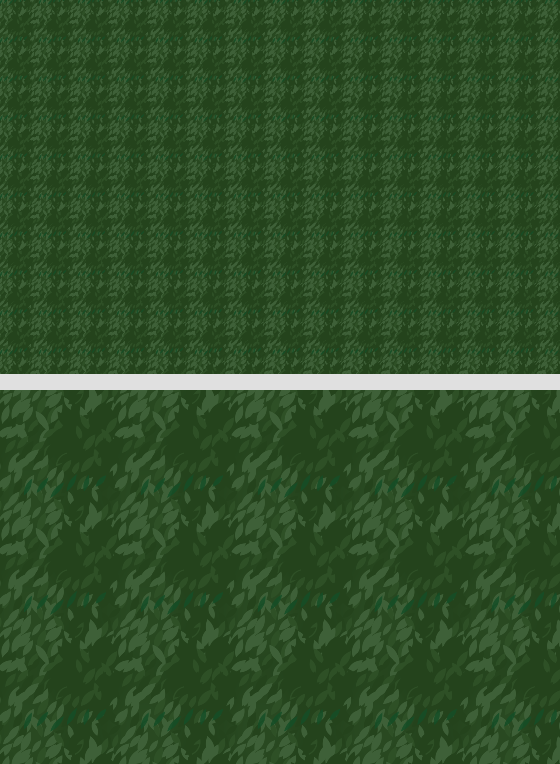
Top: the whole. Bottom: its middle third, enlarged.
Write a Shadertoy shader that draws this texture.

```glsl
// Dense grass turf: one square tile repeated 14.4 times across and 9.6 down.
// Each tile holds a jittered grid of slanted leaf blades that wrap at its edges,
// slightly paler along the tile borders, plus a sparse row of teal blades.

const float TAU = 6.2831853;
const vec3 DARK  = vec3(0.14, 0.262, 0.11);
const vec3 MID   = vec3(0.18, 0.312, 0.15);
const vec3 LIGHT = vec3(0.245, 0.378, 0.22);
const vec3 TEAL  = vec3(0.08, 0.305, 0.15);

float hash(vec2 p) {
    return fract(sin(dot(p, vec2(127.1, 311.7))) * 43758.5453);
}

// Positive near the tile borders, negative in the middle
float borderGlow(vec2 p) {
    return 0.5 * cos(TAU * (p.x - 0.03)) + 0.3 * cos(TAU * (p.y - 0.1));
}

// Coverage of a pointed leaf; the offset wraps so the tile has no seams
float blade(vec2 p, vec2 center, float lean, vec2 size, float aa) {
    vec2 d = p - center;
    d -= round(d);
    vec2 along = vec2(sin(lean), -cos(lean));
    float t = dot(d, along) / size.y;
    float across = abs(d.x * along.y - d.y * along.x);
    return smoothstep(aa, -aa, across - size.x * (1.0 - t * t));
}

void mainImage(out vec4 fragColor, in vec2 fragCoord) {
    // Tile coordinates, with y running down from the top edge
    float scale = 9.6 / iResolution.y;
    vec2 p = vec2(fragCoord.x, iResolution.y - fragCoord.y) * scale;
    float aa = 0.5 * scale;

    // Ground shade between the blades
    vec3 color = mix(DARK, MID, 0.5 * smoothstep(-0.3, 0.8, borderGlow(p)));

    // Overlapping blades; most lean right, some lean left
    for (int i = 0; i < 132; i++) {
        vec2 cell = vec2(i % 12, i / 12);
        vec2 jitter = vec2(hash(cell), hash(cell + 17.3));
        vec2 center = (cell + jitter) / vec2(12.0, 11.0);
        float turn = hash(cell + 31.7);
        float lean = turn < 0.25 ? -0.25 - 1.8 * turn : mix(0.1, 0.95, turn);
        vec2 size = vec2(0.028, 0.078) * mix(0.8, 1.25, hash(cell + 47.9));
        float tone = hash(cell + 63.1) + 0.3 * borderGlow(center);
        vec3 tint = tone > 0.64 ? LIGHT : tone > 0.38 ? MID : DARK;
        color = mix(color, tint, blade(p, center, lean, size, aa));
    }

    // Teal blades in a loose row
    for (int i = 0; i < 6; i++) {
        float n = float(i);
        vec2 center = vec2(0.03 + 0.125 * n, 0.11 * hash(vec2(n, 5.2)) - 0.03);
        float lean = mix(0.2, 0.75, hash(vec2(n, 9.4)));
        vec2 size = vec2(0.021, mix(0.06, 0.09, hash(vec2(n, 2.6))));
        color = mix(color, TEAL, 0.85 * blade(p, center, lean, size, aa));
    }

    fragColor = vec4(color, 1.0);
}
```
